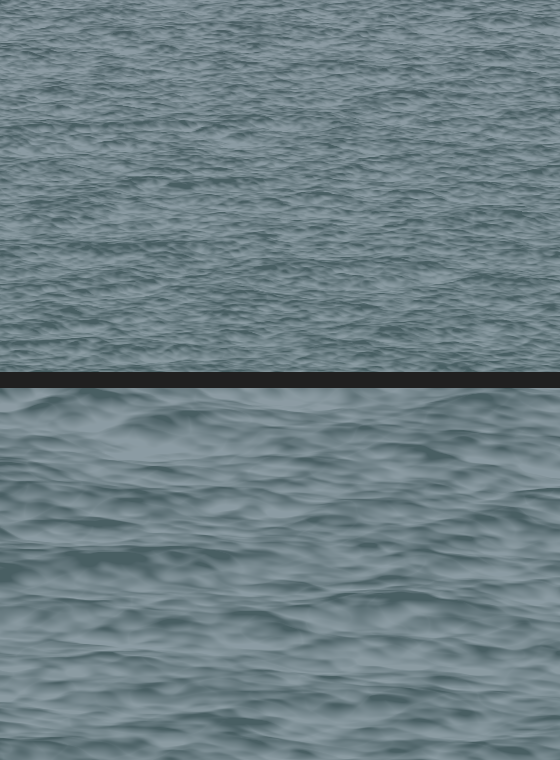
Top, the full canvas; bottom, a detail of the centre.
Give the GLSL for this texture, as a Shadertoy shader.

```glsl
// Grey-green open sea seen from above, with small wind-driven waves.

const float TAU = 6.2831853;
const int WAVE_LAYERS = 6;
const vec3 DEEP_WATER = vec3(0.29, 0.37, 0.39);
const vec3 SKY_SHEEN = vec3(0.53, 0.59, 0.62);

float hash(vec2 cell) {
    return fract(sin(dot(cell, vec2(127.1, 311.7))) * 43758.5453);
}

// One lattice corner; gradients lean upright so that features run sideways
float corner(vec2 cell, vec2 offset) {
    float angle = TAU * hash(cell);
    return dot(vec2(0.55 * cos(angle), 1.15 * sin(angle)), offset);
}

float gradientNoise(vec2 p) {
    vec2 cell = floor(p);
    vec2 f = p - cell;
    vec2 blend = f * f * f * (f * (f * 6.0 - 15.0) + 10.0);
    vec2 e = vec2(1.0, 0.0);
    float low = mix(corner(cell, f), corner(cell + e.xy, f - e.xy), blend.x);
    float high = mix(corner(cell + e.yx, f - e.yx), corner(cell + e.xx, f - e.xx), blend.x);
    return mix(low, high, blend.y);
}

// Noise bent by itself: dark faces get a crisp upper crest and a soft foot
float steepWave(vec2 p, float steepness) {
    p.y += steepness * gradientNoise(p);
    return gradientNoise(p);
}

// Thin bright lines where the noise changes sign, centred near zero
float creaseLines(vec2 p, float sharpness) {
    return exp(-sharpness * abs(gradientNoise(p))) - 0.38;
}

// Stretch the far water so that its waves look smaller
vec2 seaPlane(vec2 uv, float aspect) {
    float farScale = 1.0 + 0.32 * uv.y;
    return vec2((uv.x - 0.5 * aspect) * farScale, uv.y + 0.16 * uv.y * uv.y);
}

vec2 shear(vec2 p, float slope) {
    return vec2(p.x, p.y + slope * p.x);
}

// Sum of crossing wave layers, from swell to ripples, with fine creases
float waveShade(vec2 p, float pixelSize) {
    float shade = 0.0;
    float frequency = 3.6;
    for (int i = 0; i < WAVE_LAYERS; i++) {
        float level = float(i) / float(WAVE_LAYERS - 1);
        float side = mod(float(i), 2.0) * 2.0 - 1.0;
        float stretch = mix(4.4, 3.6, level);
        float weight = mix(0.40, 0.70, smoothstep(0.0, 0.7, level));
        vec2 q = shear(p, side * mix(0.03, 0.11, level)) * frequency * vec2(1.0, stretch);
        float wave = steepWave(q + 19.7 * float(i + 1), 0.5);
        float detail = 1.0 - smoothstep(0.45, 1.0, frequency * stretch * pixelSize);
        shade += weight * detail * wave;
        // Each larger wave carries the smaller ones on its back
        p.y += 0.3 * wave / (frequency * stretch);
        frequency *= 1.62;
    }
    float creases = creaseLines(shear(p, 0.14) * vec2(17.0, 62.0) + 3.1, 8.0);
    creases += creaseLines(shear(p, -0.16) * vec2(14.0, 52.0) + 51.3, 8.0);
    return shade + 0.17 * creases;
}

void mainImage(out vec4 fragColor, in vec2 fragCoord) {
    vec2 uv = fragCoord / iResolution.y;
    vec2 sea = seaPlane(uv, iResolution.x / iResolution.y);

    // Broad gusts, then waves
    float gust = 0.12 * gradientNoise(sea * vec2(1.6, 5.0) + 7.3);
    float shade = gust + waveShade(sea, 1.0 / iResolution.y);

    // Sheen saturates while the wave faces sink into shadow
    float tone = 0.63 + shade - 0.35 * shade * shade;
    tone += 0.12 * (uv.y - 0.5);
    vec3 water = mix(DEEP_WATER, SKY_SHEEN, clamp(tone, 0.0, 1.08));

    // Nearer water is slightly greener
    water += vec3(-0.006, 0.002, -0.002) * (1.0 - uv.y);
    fragColor = vec4(water, 1.0);
}
```
